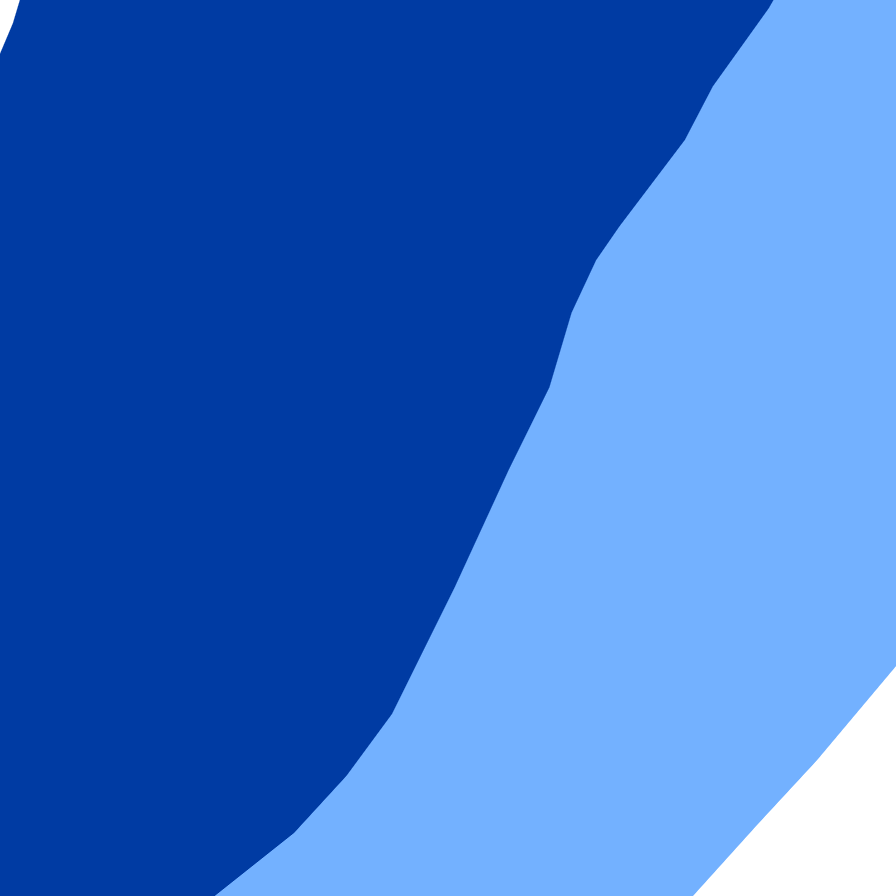
A WebGL 1 fragment shader for this background:

```glsl
precision highp float;

uniform vec2 u_resolution;

// Change of an edge's slope above a given height
float bend(float y, float height, float slopeChange) {
    return slopeChange * max(y - height, 0.0);
}

// Wavering border between the dark and light blue bands
float bandEdge(float y) {
    float x = 0.2396 + 1.259 * y;
    x += bend(y, 0.0703, -0.341) + bend(y, 0.1341, -0.182);
    x += bend(y, 0.2031, -0.241) + bend(y, 0.345, -0.035);
    x += bend(y, 0.4753, 0.033) + bend(y, 0.5677, -0.196);
    x += bend(y, 0.651, 0.170) + bend(y, 0.7096, 0.223);
    x += bend(y, 0.7474, 0.067) + bend(y, 0.8438, -0.235);
    x += bend(y, 0.9036, 0.194) + bend(y, 0.9909, -0.145);
    return x;
}

// Border of the white lower right corner
float lowerCornerEdge(float y) {
    return 0.7734 + 0.903 * y + bend(y, 0.0807, 0.023) + bend(y, 0.151, -0.086);
}

// Border of the white upper left corner
float upperCornerEdge(float y) {
    return 0.423 * (y - 0.9401) + bend(y, 0.974, -0.123);
}

// Smoothed coverage to the right of an edge
float rightOf(float x, float edge) {
    float softness = 0.6 / u_resolution.x;
    return clamp(0.5 + 0.5 * (x - edge) / softness, 0.0, 1.0);
}

void main() {
    vec2 p = gl_FragCoord.xy / u_resolution;
    vec3 darkBlue = vec3(0.0, 0.23, 0.64);
    vec3 lightBlue = vec3(0.45, 0.695, 1.0);
    vec3 white = vec3(1.0);

    // Layers from left to right
    vec3 color = mix(white, darkBlue, rightOf(p.x, upperCornerEdge(p.y)));
    color = mix(color, lightBlue, rightOf(p.x, bandEdge(p.y)));
    color = mix(color, white, rightOf(p.x, lowerCornerEdge(p.y)));

    gl_FragColor = vec4(color, 1.0);
}
```
